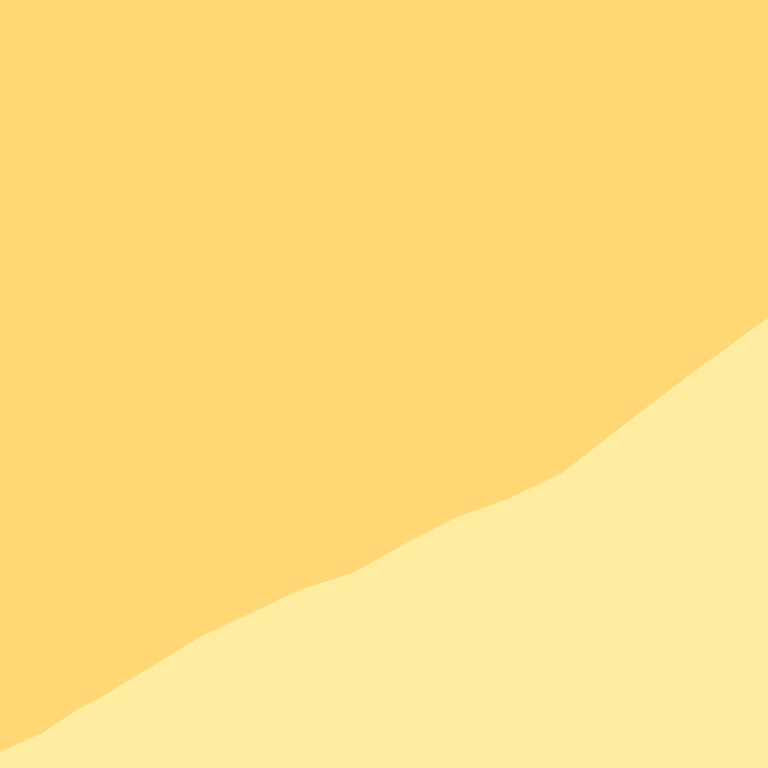
Reproduce this background procedurally as a WebGL 1 fragment shader.

```glsl
precision highp float;
// Draws a pale sand slope rising to the right under a flat golden sky.

uniform vec2 u_resolution;

#define SKY_COLOR vec3(1.0, 0.848, 0.46)
#define SAND_COLOR vec3(1.0, 0.927, 0.628)
#define START_HEIGHT 0.0208
#define EDGE_PIXELS 1.2
#define SEGMENTS 13

// Height and slope of the ridge at x, summed from straight segments.
// Each segment holds its width and its rise.
vec2 ridge(float x) {
    vec2 segment[SEGMENTS];
    segment[0] = vec2(0.0547, 0.0248);
    segment[1] = vec2(0.0495, 0.0325);
    segment[2] = vec2(0.0260, 0.0130);
    segment[3] = vec2(0.1302, 0.0795);
    segment[4] = vec2(0.1302, 0.0612);
    segment[5] = vec2(0.0716, 0.0234);
    segment[6] = vec2(0.0691, 0.0391);
    segment[7] = vec2(0.0611, 0.0312);
    segment[8] = vec2(0.0717, 0.0261);
    segment[9] = vec2(0.0677, 0.0325);
    segment[10] = vec2(0.0885, 0.0690);
    segment[11] = vec2(0.0912, 0.0690);
    segment[12] = vec2(0.0885, 0.0638);

    float left = 0.0;
    float height = START_HEIGHT;
    float slope = 0.0;
    for (int i = 0; i < SEGMENTS; i++) {
        float along = (x - left) / segment[i].x;
        height += segment[i].y * clamp(along, 0.0, 1.0);
        if (along >= 0.0) slope = segment[i].y / segment[i].x;
        left += segment[i].x;
    }
    return vec2(height, slope);
}

void main() {
    vec2 uv = gl_FragCoord.xy / u_resolution;

    // Approximate distance above the ridge, with a smooth edge
    vec2 crest = ridge(uv.x);
    float above = (uv.y - crest.x) / sqrt(1.0 + crest.y * crest.y);
    float halfEdge = 0.5 * EDGE_PIXELS / min(u_resolution.x, u_resolution.y);
    float sky = smoothstep(-halfEdge, halfEdge, above);

    gl_FragColor = vec4(mix(SAND_COLOR, SKY_COLOR, sky), 1.0);
}
```
